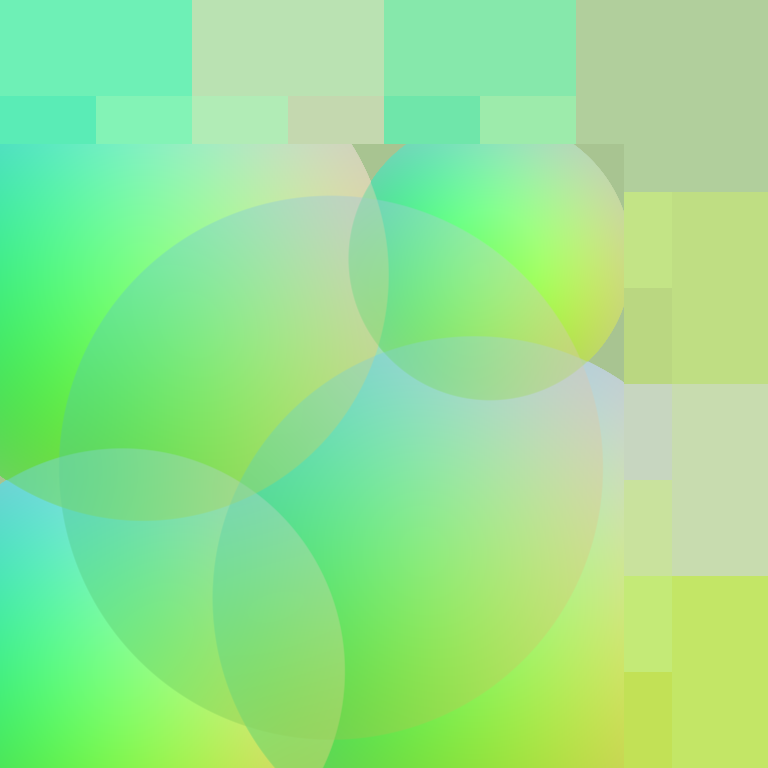
Reproduce this background procedurally as a WebGL 1 fragment shader.

```glsl
precision highp float;
// Five translucent discs shaded by sphere normals, with coarse averaged tiles along the top and right.
uniform vec2 u_resolution;

const float FIELD = 0.8125; // side of the sharp area

// Adds one disc to a weighted colour sum; alpha holds the total weight.
void addDisc(inout vec4 sum, vec2 p, vec2 center, float radius, float weight, float relief, vec3 tint) {
  vec2 normal = (p - center) / radius;
  float pixel = 1.0 / min(u_resolution.x, u_resolution.y);
  float dist = length(normal);
  float cover = weight * (1.0 - smoothstep(-pixel, pixel, (dist - 1.0) * radius));
  float height = max(0.0, 1.0 - dist * dist);
  vec2 slope = 0.5 + 0.5 * relief * normal;
  vec3 color = vec3(slope.x, 0.83 + 0.17 * height, slope.y) + tint;
  vec3 rim = vec3(0.68, 0.84, 0.71);
  color = mix(color, rim, 0.42 * min(dist * dist * dist, 1.0));
  sum += vec4(color, 1.0) * cover;
}

// Overlapping discs average with each other over a dull green ground.
vec3 scene(vec2 p) {
  vec4 sum = vec4(0.66, 0.77, 0.57, 1.0) * 0.03;
  addDisc(sum, p, vec2(0.186, 0.642), 0.320, 1.0, 1.0, vec3(0.0));
  addDisc(sum, p, vec2(0.431, 0.391), 0.354, 0.65, 1.0, vec3(0.02, -0.09, 0.0));
  addDisc(sum, p, vec2(0.638, 0.663), 0.184, 1.0, 0.78, vec3(0.0, 0.03, -0.08));
  addDisc(sum, p, vec2(0.159, 0.126), 0.290, 1.0, 1.0, vec3(0.0));
  addDisc(sum, p, vec2(0.618, 0.221), 0.341, 1.0, 1.0, vec3(0.04, -0.03, 0.0));
  return sum.rgb / sum.a;
}

// Mean colour of the sharp part of the grid cell around p.
vec3 tileAverage(vec2 p) {
  float size = max(p.x, p.y) < 0.875 ? 0.125 : 0.25;
  vec2 low = floor(p / size) * size;
  vec2 high = min(low + size, vec2(FIELD));
  vec3 total = vec3(0.0);
  for (int i = 0; i < 8; i++) {
    for (int j = 0; j < 8; j++) {
      vec2 cell = (vec2(float(i), float(j)) + 0.5) / 8.0;
      total += scene(mix(low, high, cell));
    }
  }
  return total / 64.0;
}

void main() {
  vec2 p = gl_FragCoord.xy / u_resolution;
  vec3 color = max(p.x, p.y) < FIELD ? scene(p) : tileAverage(p);
  gl_FragColor = vec4(color, 1.0);
}
```
